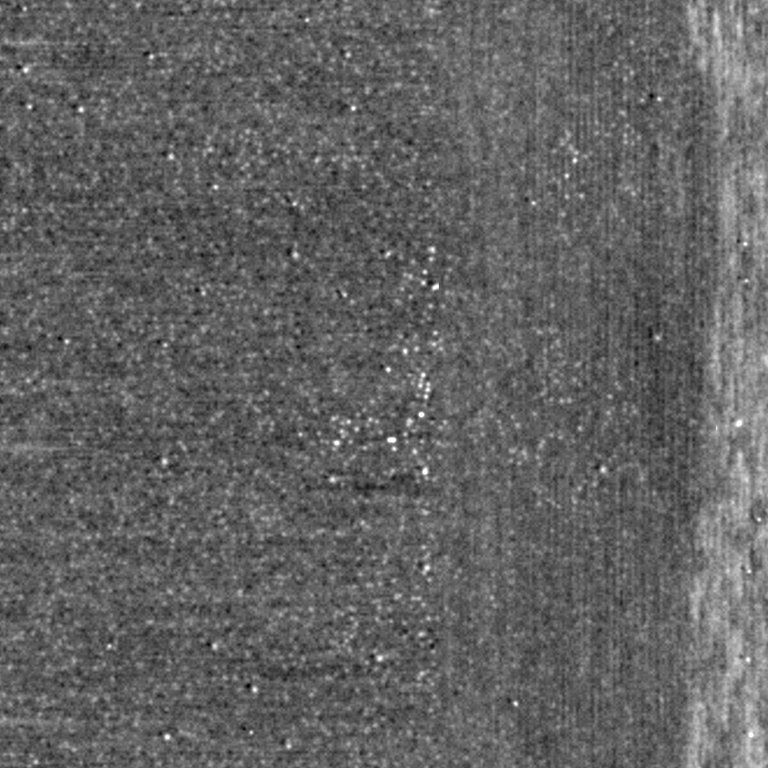
Reproduce this texture procedurally as a WebGL 1 fragment shader.

```glsl
precision highp float;
// Grainy grey scan: streaked left field, ribbed right field, bright vertical band and speckle clusters.
uniform vec2 u_resolution;

#define BASE_GREY 0.355
#define GRAIN_CELLS 135.0
#define GRAIN_AMOUNT 0.15
#define FINE_AMOUNT 0.13
#define STREAK_AMOUNT 0.09
#define RIB_COUNT 106.0
#define RIB_AMOUNT 0.022
#define GLINT_AMOUNT 0.10
#define PIT_CELLS 17.0
#define SEAM_X 0.572
#define BAND_GAIN 0.23

float hash(vec2 p) {
  vec3 q = fract(vec3(p.xyx) * 0.1031);
  q += dot(q, q.yzx + 33.33);
  return fract((q.x + q.y) * q.z);
}

float valueNoise(vec2 p) {
  vec2 i = floor(p), f = fract(p);
  f = f * f * (3.0 - 2.0 * f);
  float low = mix(hash(i), hash(i + vec2(1.0, 0.0)), f.x);
  float high = mix(hash(i + vec2(0.0, 1.0)), hash(i + 1.0), f.x);
  return mix(low, high, f.y) - 0.5;
}

// Soft jittered dots: x is signed grain, y is sparse bright glints.
vec2 cellDots(vec2 p) {
  vec2 cell = floor(p), sum = vec2(0.0);
  for (int j = -1; j <= 1; j++) {
    for (int i = -1; i <= 1; i++) {
      vec2 id = cell + vec2(float(i), float(j));
      vec2 d = p - id - vec2(hash(id + 17.0), hash(id + 59.0));
      float h = hash(id + 113.0);
      sum += exp(-5.0 * dot(d, d)) * vec2(2.0 * h - 1.0, pow(h, 6.0));
    }
  }
  return sum;
}

float blob(vec2 p, vec2 center, vec2 radius) {
  vec2 d = (p - center) / radius;
  return exp(-dot(d, d));
}

// Isolated bright points, each with a dark pit to its left.
float pitPairs(vec2 p, float chance) {
  vec2 id = floor(p * PIT_CELLS);
  vec2 center = (id + 0.35 + 0.5 * vec2(hash(id + 7.0), hash(id + 31.0))) / PIT_CELLS;
  float present = step(hash(id + 83.0), chance);
  float size = mix(0.0026, 0.0045, hash(id + 47.0));
  float bright = blob(p, center, vec2(size));
  float dark = blob(p, center + vec2(-0.009, 0.004), vec2(size));
  return present * (0.6 * bright - 0.27 * dark);
}

// Regions where glints gather.
float clusterDensity(vec2 p) {
  float d = 0.85 * blob(p, vec2(0.556, 0.637), vec2(0.030, 0.030));
  d += 1.0 * blob(p, vec2(0.528, 0.553), vec2(0.034, 0.016));
  d += 0.5 * blob(p, vec2(0.557, 0.51), vec2(0.018, 0.09));
  d += 1.1 * blob(p, vec2(0.512, 0.427), vec2(0.050, 0.013));
  d += 0.4 * blob(p, vec2(0.47, 0.44), vec2(0.09, 0.035));
  d += 0.55 * blob(p, vec2(0.742, 0.775), vec2(0.020, 0.060));
  d += 0.3 * blob(p, vec2(0.74, 0.44), vec2(0.09, 0.09));
  d += 0.3 * blob(p, vec2(0.825, 0.85), vec2(0.04, 0.12));
  d += 0.2 * blob(p, vec2(0.555, 0.55), vec2(0.012, 0.55));
  d += 0.18 * blob(p, vec2(0.38, 0.79), vec2(0.16, 0.025));
  d += 0.15 * blob(p, vec2(0.50, 0.20), vec2(0.10, 0.09));
  return d;
}

// Broad light and dark patches.
float patches(vec2 p) {
  float s = 0.14 * blob(p, vec2(0.03, 0.417), vec2(0.07, 0.006));
  s += 0.14 * blob(p, vec2(0.03, 0.06), vec2(0.07, 0.005));
  s += 0.10 * blob(p, vec2(0.05, 0.944), vec2(0.07, 0.004));
  s += 0.04 * blob(p, vec2(0.60, 0.02), vec2(0.06, 0.05));
  s += 0.035 * blob(p, vec2(0.64, 0.93), vec2(0.08, 0.15));
  s -= 0.11 * blob(p, vec2(0.47, 0.365), vec2(0.10, 0.010));
  s -= 0.08 * blob(p, vec2(0.16, 0.282), vec2(0.17, 0.009));
  s -= 0.09 * blob(p, vec2(0.37, 0.125), vec2(0.11, 0.012));
  s -= 0.05 * blob(p, vec2(0.85, 0.52), vec2(0.09, 0.14));
  return s;
}

// Right-hand band, whose inner edge shifts with height.
float bandMask(vec2 p) {
  float inset = smoothstep(0.31, 0.35, p.y) * 0.025 + smoothstep(0.52, 0.64, p.y) * 0.014;
  inset *= 1.0 - smoothstep(0.895, 0.925, p.y);
  float edge = 0.889 + inset + 0.012 * valueNoise(vec2(3.0, p.y * 22.0));
  float body = smoothstep(edge - 0.007, edge + 0.018, p.x);
  float stripe = 0.5 * blob(p, vec2(0.886, 0.77), vec2(0.006, 0.13));
  return body + stripe + 0.3 * blob(p, vec2(0.935, 0.96), vec2(0.05, 0.05));
}

void main() {
  vec2 p = gl_FragCoord.xy / u_resolution;
  float right = smoothstep(SEAM_X - 0.006, SEAM_X + 0.006, p.x);
  float band = bandMask(p);
  vec2 dots = cellDots(p * GRAIN_CELLS);

  // Fields: horizontal streaks on the left, vertical ribs on the right.
  float across = valueNoise(p * vec2(9.0, 250.0)) + 0.6 * valueNoise(p * vec2(3.0, 65.0));
  float along = valueNoise(p * vec2(210.0, 14.0)) + 0.5 * valueNoise(p * vec2(60.0, 5.0));
  float ribs = sin(6.2832 * RIB_COUNT * p.x) * smoothstep(0.62, 0.74, p.x);
  float grey = BASE_GREY + 0.012 * right + patches(p);
  grey += STREAK_AMOUNT * mix(across, along, right) + RIB_AMOUNT * ribs;
  grey += 0.04 * valueNoise(p * 7.0);

  // Grain and clustered glints.
  grey += GRAIN_AMOUNT * mix(1.0, 0.72, right) * dots.x;
  grey += FINE_AMOUNT * valueNoise(p * 330.0);
  grey += (GLINT_AMOUNT * mix(1.0, 0.6, right) + 0.85 * clusterDensity(p)) * dots.y;

  // Bright band with elongated mottling.
  float mottle = valueNoise(p * vec2(105.0, 30.0)) + 0.6 * valueNoise(p * vec2(190.0, 75.0));
  grey += band * (BAND_GAIN * (0.72 + 0.5 * valueNoise(p * vec2(40.0, 8.0))) + 0.27 * mottle);

  float chance = mix(mix(0.19, 0.03, right), 0.5, smoothstep(0.92, 0.95, p.x));
  grey += pitPairs(p, chance);
  gl_FragColor = vec4(vec3(clamp(grey, 0.0, 1.0)), 1.0);
}
```
